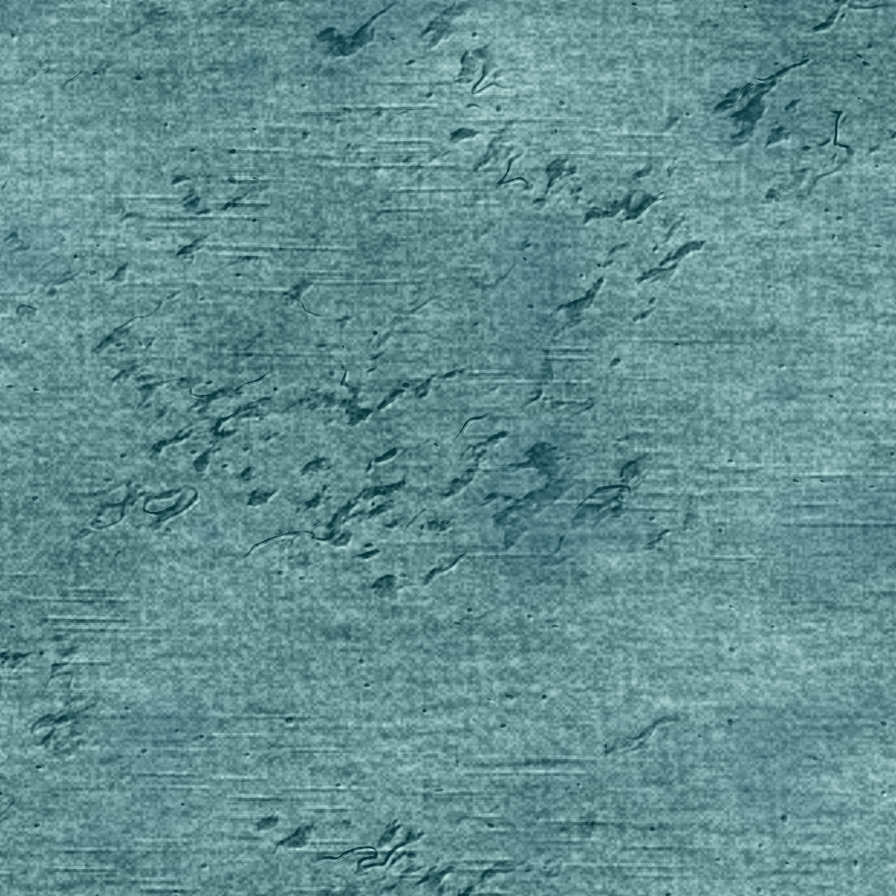
Reproduce this texture procedurally as a three.js fragment shader.

```glsl
varying vec2 vUv;

const vec3 DEEP_TEAL = vec3(0.14, 0.32, 0.34);
const vec3 PALE_TEAL = vec3(0.59, 0.75, 0.75);
const vec3 STAIN_BLUE = vec3(0.23, 0.41, 0.47);
const float BASE_TONE = 0.61;
const float CLOUD_CONTRAST = 0.55;
const float STREAK_CONTRAST = 0.24;
const float SCRATCH_CONTRAST = 0.32;
const float GRAIN_CONTRAST = 0.46;
const float HOLLOW_DARKNESS = 0.48;
const float RIM_CONTRAST = 0.38;
const float STAIN_STRENGTH = 0.42;
const vec2 LIGHT_OFFSET = vec2(-0.0025, 0.003);
const vec2 CRACK_DIRECTION = vec2(0.85, 0.53);

float hash(vec2 p) {
  return fract(sin(dot(p, vec2(127.1, 311.7))) * 43758.5453);
}

float noise(vec2 p) {
  vec2 i = floor(p);
  vec2 f = fract(p);
  f = f * f * (3.0 - 2.0 * f);
  float low = mix(hash(i), hash(i + vec2(1.0, 0.0)), f.x);
  float high = mix(hash(i + vec2(0.0, 1.0)), hash(i + 1.0), f.x);
  return mix(low, high, f.y);
}

float fbm(vec2 p) {
  float sum = 0.0;
  float weight = 0.533;
  for (int i = 0; i < 4; i++) {
    sum += weight * noise(p);
    p = p * 2.03 + 17.3;
    weight *= 0.5;
  }
  return sum;
}

// Scattered soft discs; radius is a fraction of a cell
float spots(vec2 p, float density, float radius) {
  vec2 cell = floor(p);
  float cover = 0.0;
  for (int y = -1; y <= 1; y++) {
    for (int x = -1; x <= 1; x++) {
      vec2 id = cell + vec2(float(x), float(y));
      vec2 center = id + vec2(hash(id + 3.7), hash(id + 8.1));
      float size = radius * mix(0.5, 1.0, hash(id + 5.3));
      float present = step(hash(id + 1.9), density);
      float d = length((p - center) * vec2(0.85, 1.1));
      cover = max(cover, present * (1.0 - smoothstep(size * 0.35, size, d)));
    }
  }
  return cover;
}

// Depth of cracks, chips and pits in the plaster
float hollow(vec2 p) {
  float worn = smoothstep(0.47, 0.68, fbm(p * 4.5 + 31.0));
  p += 0.012 * (vec2(noise(p * 38.0), noise(p * 38.0 + 9.0)) - 0.5);
  vec2 q = vec2(dot(p, CRACK_DIRECTION),
                dot(p, vec2(-CRACK_DIRECTION.y, CRACK_DIRECTION.x)));
  float line = abs(fbm(q * vec2(7.0, 14.0) + 5.0) - 0.5);
  float broken = smoothstep(0.48, 0.68, noise(p * 21.0 + 13.0));
  float crack = (1.0 - smoothstep(0.004, 0.022, line)) * broken * worn;
  float chip = smoothstep(0.61, 0.76, fbm(q * vec2(27.0, 58.0) + 47.0)) * worn;
  float pit = spots(p * 27.0, 0.2, 0.13) * 0.75;
  return max(max(crack, chip), pit);
}

// Thin horizontal brush scratches
float scratch(vec2 p) {
  p.y += 0.006 * noise(p * vec2(5.0, 3.0));
  float zone = smoothstep(0.42, 0.66, fbm(p * vec2(3.0, 7.0) + 71.0));
  return smoothstep(0.7, 0.93, noise(p * vec2(11.0, 185.0))) * zone;
}

void main() {
  vec2 p = vUv;

  // Broad clouds and fine horizontal weave
  float tone = BASE_TONE;
  tone += CLOUD_CONTRAST * (fbm(p * vec2(3.5, 5.5) + 23.0) - 0.5);
  float weave = noise(p * vec2(16.0, 150.0) + 2.0) - 0.5;
  weave += noise(p * vec2(42.0, 270.0) + 6.0) - 0.5;
  tone += STREAK_CONTRAST * weave;
  tone += SCRATCH_CONTRAST * (scratch(p) - scratch(p + vec2(0.0, 0.004)));

  // Sandy grain at two sizes
  float grain = noise(p * 310.0) - 0.5;
  grain += 0.8 * (noise(p * vec2(175.0, 205.0) + 40.0) - 0.5);
  tone += GRAIN_CONTRAST * grain;

  // Hollows shaded on one side, lit on the opposite rim
  float depth = hollow(p);
  float rim = hollow(p + LIGHT_OFFSET) - depth;
  tone += RIM_CONTRAST * rim - HOLLOW_DARKNESS * depth;

  // Blue stains, patchy and round
  float patches = smoothstep(0.55, 0.75, fbm(p * vec2(5.0, 7.0) + 57.0));
  vec2 wobble = 0.012 * vec2(noise(p * 60.0), noise(p * 60.0 + 4.0));
  float dots = spots((p + wobble) * 5.0, 0.25, 0.13);
  float stain = STAIN_STRENGTH * max(patches, dots);

  vec3 color = mix(DEEP_TEAL, PALE_TEAL, clamp(tone, -0.25, 1.35));
  color = mix(color, STAIN_BLUE + 0.5 * (color - DEEP_TEAL) - 0.08, stain);
  gl_FragColor = vec4(color, 1.0);
}
```
